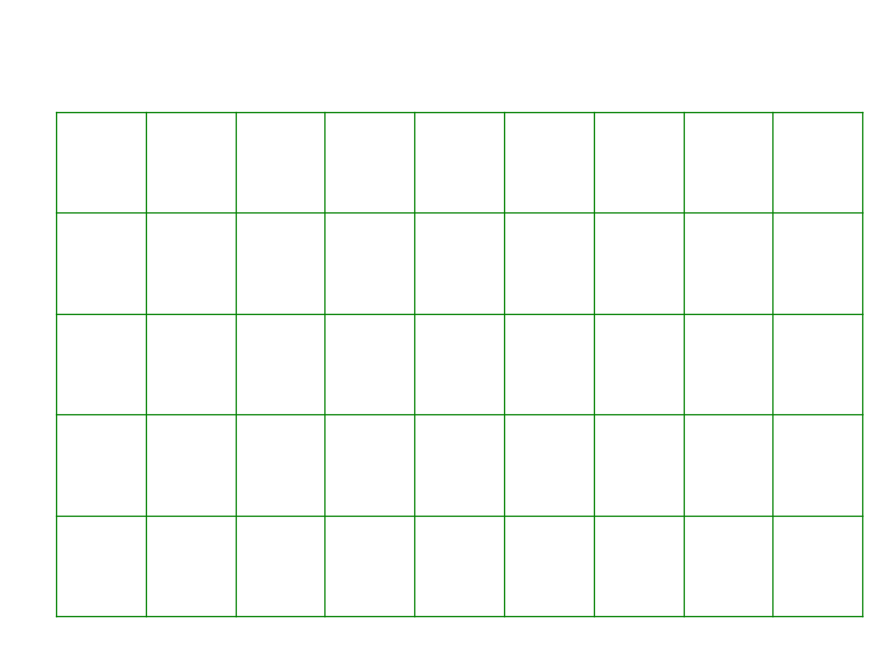
Reproduce this pattern procedurally as a Shadertoy shader.

```glsl
// A plain ruled grid of thin green lines on white, nine cells by five.
// Each axis finds its nearest rule, then a filtered band gives its coverage;
// the rules are clipped to the outer frame of the grid.

#define SHEET vec2(768.0, 576.0)      // layout units across the canvas
#define GRID_START vec2(48.0, 96.0)   // left and top rule
#define CELL_SIZE vec2(76.8, 86.4)
#define CELL_COUNT vec2(9.0, 5.0)
#define RULE_WIDTH 1.1
#define EDGE_SOFTNESS 0.8             // in screen samples
#define PAPER vec3(1.0)
#define RULE_GREEN vec3(0.0, 0.5, 0.0)

// Centre of the rule with the given index, aligned to whole layout units.
vec2 ruleCentre(vec2 index) {
    return floor(GRID_START + index * CELL_SIZE + 0.5) + 0.5;
}

// Filtered coverage of the span from lo to hi, on both axes.
vec2 spanCoverage(vec2 p, vec2 lo, vec2 hi, vec2 soft) {
    return smoothstep(-soft, soft, p - lo) - smoothstep(-soft, soft, p - hi);
}

void mainImage(out vec4 fragColor, in vec2 fragCoord) {
    // Layout coordinates, measured from the top left.
    vec2 p = fragCoord / iResolution.xy * SHEET;
    p.y = SHEET.y - p.y;
    vec2 soft = EDGE_SOFTNESS * SHEET / iResolution.xy;
    vec2 halfRule = vec2(0.5 * RULE_WIDTH);

    // Nearest vertical rule in x, nearest horizontal rule in y.
    vec2 index = floor((p - GRID_START - 0.5) / CELL_SIZE + 0.5);
    vec2 centre = ruleCentre(clamp(index, vec2(0.0), CELL_COUNT));
    vec2 rule = spanCoverage(p, centre - halfRule, centre + halfRule, soft);

    // Stop each rule at the frame it runs into.
    vec2 frame = spanCoverage(p, ruleCentre(vec2(0.0)) - halfRule,
                              ruleCentre(CELL_COUNT) + halfRule, soft);
    rule *= frame.yx;

    // Join the two directions without doubling at the crossings.
    float ink = 1.0 - (1.0 - rule.x) * (1.0 - rule.y);
    fragColor = vec4(mix(PAPER, RULE_GREEN, ink), 1.0);
}
```
